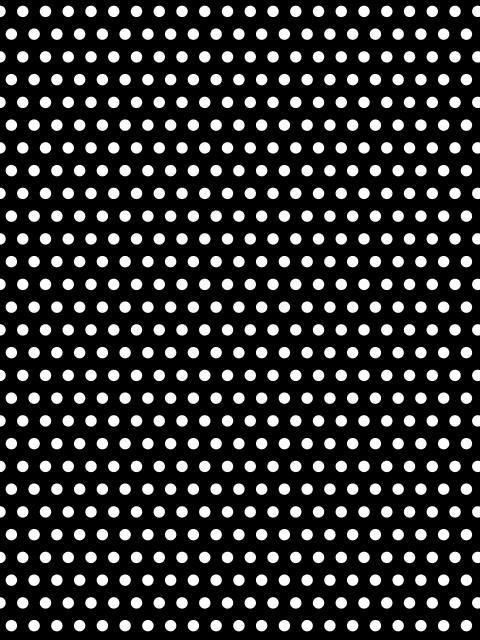
Reproduce this pattern procedurally as a WebGL 1 fragment shader.

```glsl
precision highp float;
// Staggered rows of small white dots on black, softly off-white mid-canvas.

uniform vec2 u_resolution;

const float ROWS = 28.13;          // dot rows per canvas height
const float DOT_RADIUS = 0.25;     // in units of the dot pitch
const vec3 GROUND = vec3(0.0);
const vec3 DOT_WHITE = vec3(1.0);
const vec3 DOT_FADED = vec3(0.986, 0.982, 0.984);

// Signed distance to the nearest dot, in pitch units; rows count from the top.
float staggeredDots(vec2 grid) {
  float row = floor(grid.y);
  float shift = 0.5 * (1.0 - mod(row, 2.0));
  vec2 cell = fract(vec2(grid.x + shift, grid.y)) - 0.5;
  return length(cell) - DOT_RADIUS;
}

void main() {
  vec2 uv = gl_FragCoord.xy / u_resolution;
  vec2 fromTopLeft = vec2(gl_FragCoord.x, u_resolution.y - gl_FragCoord.y);
  float pixel = ROWS / u_resolution.y;

  // One-pixel smoothed edge
  float dist = staggeredDots(fromTopLeft * pixel);
  float coverage = clamp(0.5 - dist / pixel, 0.0, 1.0);

  // Faint fading of the dots towards the centre
  float fade = 1.0 - smoothstep(0.1, 0.5, length(uv - 0.5));
  vec3 dotColor = mix(DOT_WHITE, DOT_FADED, fade);

  gl_FragColor = vec4(mix(GROUND, dotColor, coverage), 1.0);
}
```
